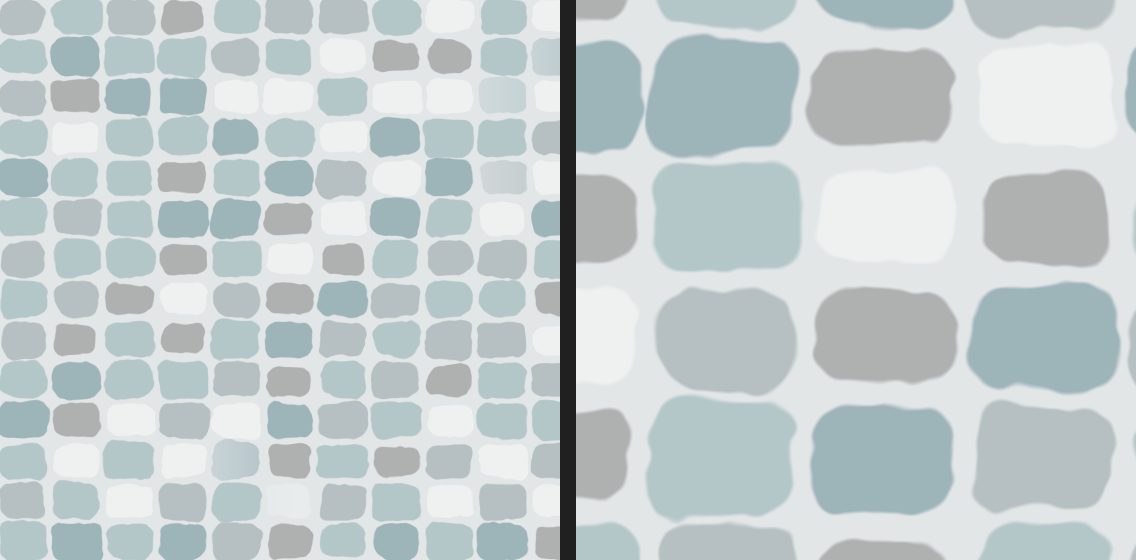
Left, the full canvas; right, a detail of the centre.
A Shadertoy shader for this pattern:

```glsl
// Hand-cut mosaic of soft, wobbly rounded tiles in teal, grey and white on pale grout.

const vec2 PITCH = vec2(0.0952, 0.0722);     // tile spacing
const vec2 FIRST_CENTER = vec2(0.041, 0.0326);
const vec2 CENTER_JITTER = vec2(0.0022, 0.0018);
const vec2 SIZE_JITTER = vec2(0.0030, 0.0018);
const float SHEAR = 0.08;
const float TAPER = 0.12;
const float WOBBLE = 0.0062;                 // broad unevenness of the outline
const float RIPPLE = 0.0030;                 // fine unevenness of the outline
const float SOFTNESS = 0.0016;
const float FADED_SHARE = 0.025;
const vec3 GROUT = vec3(0.886, 0.900, 0.907);

const vec3 LIGHT_TEAL = vec3(0.702, 0.780, 0.788);
const vec3 WHITE      = vec3(0.933, 0.945, 0.943);
const vec3 DARK_TEAL  = vec3(0.616, 0.704, 0.726);
const vec3 LIGHT_GREY = vec3(0.712, 0.750, 0.755);
const vec3 DARK_GREY  = vec3(0.686, 0.692, 0.692);

float hash(vec2 p) {
    return fract(sin(dot(p, vec2(127.1, 311.7))) * 43758.5453);
}

vec2 hash2(vec2 p) {
    return vec2(hash(p), hash(p + 57.3));
}

float noise(vec2 p) {
    vec2 i = floor(p), f = fract(p);
    f = f * f * (3.0 - 2.0 * f);
    return mix(mix(hash(i), hash(i + vec2(1, 0)), f.x),
               mix(hash(i + vec2(0, 1)), hash(i + vec2(1, 1)), f.x), f.y);
}

float roundedBox(vec2 p, vec2 halfSize, float radius) {
    vec2 q = abs(p) - halfSize + radius;
    return length(max(q, 0.0)) + min(max(q.x, q.y), 0.0) - radius;
}

// Weighted choice of colour and half size; the stepped phase keeps neighbours different.
void pickTile(vec2 cell, out vec3 color, out vec2 halfSize) {
    float pick = fract(dot(cell, vec2(0.35, 0.5)) + 0.48 * hash(cell + 3.7));
    if (pick < 0.28)      { color = LIGHT_TEAL; halfSize = vec2(0.0425, 0.0328); }
    else if (pick < 0.45) { color = WHITE;      halfSize = vec2(0.0418, 0.0282); }
    else if (pick < 0.62) { color = DARK_TEAL;  halfSize = vec2(0.0430, 0.0330); }
    else if (pick < 0.86) { color = LIGHT_GREY; halfSize = vec2(0.0425, 0.0318); }
    else                  { color = DARK_GREY;  halfSize = vec2(0.0395, 0.0280); }
}

float tileDistance(vec2 p, vec2 cell, vec2 halfSize) {
    vec2 slant = hash2(cell + 21.9) - 0.5;
    p.x += 2.0 * SHEAR * slant.x * p.y;
    p.y *= 1.0 + 2.0 * TAPER * slant.y * p.x / halfSize.x;
    halfSize += SIZE_JITTER * (2.0 * hash2(cell + 11.3) - 1.0);
    float radius = halfSize.y * mix(0.45, 0.85, hash(cell + 33.1));

    vec2 seed = 40.0 * hash2(cell + 45.7);
    float uneven = WOBBLE * (noise(p * 38.0 + seed) - 0.5)
                 + RIPPLE * (noise(p * 105.0 + seed.yx) - 0.5);
    return roundedBox(p, halfSize, radius) + uneven;
}

void mainImage(out vec4 fragColor, in vec2 fragCoord) {
    vec2 uv = fragCoord / iResolution.y;
    vec2 home = floor((uv - FIRST_CENTER) / PITCH + 0.5);
    float edge = max(SOFTNESS, 0.75 / iResolution.y);
    vec3 color = GROUT;

    // Neighbouring tiles may reach past their own cell.
    for (int y = -1; y <= 1; y++) {
        for (int x = -1; x <= 1; x++) {
            vec2 cell = home + vec2(x, y);
            vec2 center = FIRST_CENTER + cell * PITCH
                        + CENTER_JITTER * (2.0 * hash2(cell + 71.2) - 1.0);
            vec2 p = uv - center;
            vec3 paint;
            vec2 halfSize;
            pickTile(cell, paint, halfSize);

            // A few tiles are washed out, more so to one side.
            float faded = step(1.0 - FADED_SHARE, hash(cell + 91.4));
            paint = mix(paint, GROUT, faded * clamp(0.5 - 3.0 * p.x, 0.3, 0.7));

            float d = tileDistance(p, cell, halfSize);
            color = mix(color, paint, 1.0 - smoothstep(-edge, edge, d));
        }
    }
    fragColor = vec4(color, 1.0);
}
```
